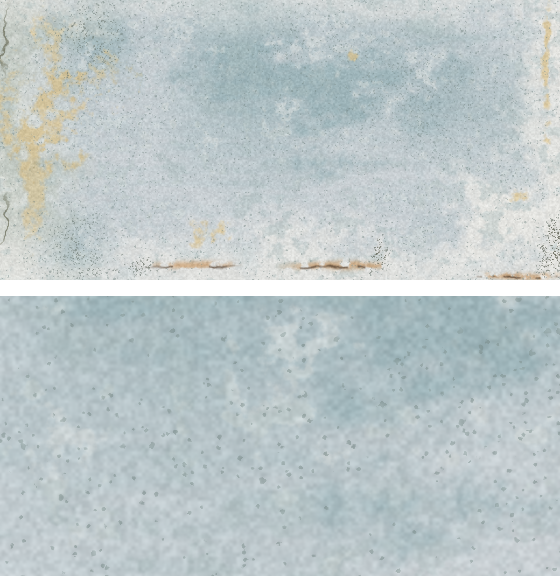
Top, the full canvas; bottom, a detail of the centre.
This texture is drawn by a Shadertoy shader. Its source:

```glsl
float hash(vec2 p) {
    vec3 q = fract(vec3(p.xyx) * 0.1031);
    q += dot(q, q.yzx + 33.33);
    return fract((q.x + q.y) * q.z);
}

float noise(vec2 p) {
    vec2 i = floor(p), f = fract(p);
    f = f * f * (3.0 - 2.0 * f);
    return mix(mix(hash(i), hash(i + vec2(1, 0)), f.x),
               mix(hash(i + vec2(0, 1)), hash(i + vec2(1, 1)), f.x), f.y);
}

float fbm(vec2 p) {
    float sum = 0.0, amp = 0.5;
    for (int i = 0; i < 5; i++) {
        sum += amp * noise(p);
        p = mat2(1.6, 1.2, -1.2, 1.6) * p + 17.3;
        amp *= 0.5;
    }
    return sum;
}

// Soft elliptical patch with a ragged outline
float patchMask(vec2 p, vec2 center, vec2 size, float ragged) {
    return smoothstep(1.0, 0.0, length((p - center) / size) + ragged);
}

// One irregular pit per cell of a turned grid, kept with the given probability
float pits(vec2 p, float scale, float density) {
    vec2 g = mat2(0.8, 0.6, -0.6, 0.8) * p * scale + 50.0, cell = floor(g);
    vec2 center = 0.25 + 0.5 * vec2(hash(cell + 3.1), hash(cell + 8.7));
    float radius = mix(0.15, 0.42, hash(cell + 21.4));
    float d = length(fract(g) - center) + 0.4 * (noise(g * 3.0) - 0.5);
    float soft = 0.06 + scale / iResolution.y * 0.35;
    return smoothstep(radius + soft, radius - soft, d) * step(hash(cell + 40.2), density);
}

void mainImage(out vec4 fragColor, in vec2 fragCoord) {
    vec2 p = fragCoord / iResolution.y;
    p.x *= 2.0 * iResolution.y / iResolution.x;

    float broad = fbm(p * 2.6 + 4.0) - 0.5;
    float mid = fbm(p * vec2(8.0, 10.0) + 31.0) - 0.5;
    float fine = fbm(p * 34.0 + 70.0) - 0.5;
    float brushed = fbm(p * vec2(6.0, 38.0) + 12.0) - 0.5;
    float ragged = broad + mid * 1.3 + fine * 0.9;

    // Faded blue wash
    float wash = 0.60 * patchMask(p, vec2(1.64, 0.63), vec2(0.55, 0.38), ragged);
    wash += 0.50 * patchMask(p, vec2(1.30, 0.74), vec2(0.55, 0.36), ragged);
    wash += 0.50 * patchMask(p, vec2(0.90, 0.60), vec2(0.48, 0.40), ragged);
    wash += 0.80 * patchMask(p, vec2(0.34, 0.86), vec2(0.26, 0.34), ragged);
    wash += 0.85 * patchMask(p, vec2(0.26, 0.09), vec2(0.22, 0.22), ragged);
    wash += 0.45 * patchMask(p, vec2(0.85, 0.92), vec2(0.50, 0.24), ragged);
    wash = clamp(0.06 + wash + broad * 0.4 + mid * 0.9 + brushed * 0.5 + fine * 0.7, 0.0, 1.0);
    vec3 color = mix(vec3(0.80, 0.825, 0.84), vec3(0.62, 0.71, 0.73), wash);

    // Worn pale borders, greener on the left
    float left = smoothstep(0.42, 0.0, p.x + ragged * 0.3);
    float right = smoothstep(0.24, 0.0, 2.0 - p.x + ragged * 0.25);
    float bottom = smoothstep(0.24, 0.0, p.y + ragged * 0.2);
    float top = smoothstep(0.12, 0.0, 1.0 - p.y + ragged * 0.18);
    float corner = patchMask(p, vec2(1.88, 0.18), vec2(0.48, 0.42), ragged);
    float worn = max(max(right, bottom * 0.85), max(top * 0.6, corner));
    color = mix(color, mix(vec3(0.75, 0.78, 0.74), vec3(0.84, 0.85, 0.81),
                smoothstep(-0.1, 0.12, mid + fine * 0.6)), left * 0.75);
    color = mix(color, vec3(0.90, 0.90, 0.885), worn * (1.0 - wash * 0.5));

    // Flaked plaster and bluish blotches
    float flakes = smoothstep(0.06, 0.20, mid * 0.5 + fine * 0.8 + brushed * 0.3 + left * 0.03);
    float blotches = smoothstep(0.06, 0.22, fine * 0.8 - mid * 0.6 + brushed * 0.3);
    color = mix(color, vec3(0.88, 0.89, 0.88), flakes * 0.45);
    color = mix(color, vec3(0.66, 0.73, 0.73), blotches * 0.35);

    // Ochre stains, eaten away by the fine grain
    float eaten = ragged * 1.2 + fine * 1.6;
    float stain = 0.6 * patchMask(p, vec2(0.21, 0.61), vec2(0.19, 0.14), eaten);
    stain += 0.5 * patchMask(p, vec2(0.18, 0.80), vec2(0.05, 0.18), eaten);
    stain += 0.5 * patchMask(p, vec2(0.36, 0.73), vec2(0.10, 0.07), eaten);
    stain += 0.5 * patchMask(p, vec2(0.12, 0.38), vec2(0.04, 0.20), eaten);
    stain += 0.8 * patchMask(p, vec2(1.257, 0.82), vec2(0.025, 0.035), eaten);
    stain += 0.7 * patchMask(p, vec2(1.85, 0.30), vec2(0.03, 0.04), eaten);
    stain += 0.6 * patchMask(p, vec2(0.74, 0.16), vec2(0.06, 0.04), eaten);
    stain += 0.8 * patchMask(p, vec2(1.955 + 0.04 * mid, 0.80), vec2(0.016, 0.30), eaten * 0.8);
    color = mix(color, vec3(0.85, 0.76, 0.56), clamp(stain * 1.2, 0.0, 0.75));
    color = mix(color, vec3(0.60, 0.56, 0.38), clamp(stain, 0.0, 1.0) * left * smoothstep(0.05, 0.2, fine));

    // Broken rusty cracks along the lower edge
    vec3 crackX = vec3(0.70, 1.22, 1.84), crackY = vec3(0.048, 0.052, 0.012);
    for (int i = 0; i < 3; i++) {
        float dy = p.y - crackY[i] - 0.03 * mid - 0.012 * fine;
        float span = smoothstep(0.23, 0.08, abs(p.x - crackX[i]) + 0.15 * mid);
        float broken = smoothstep(0.4, 0.6, noise(vec2(p.x * 38.0, float(i) * 7.0)));
        float halo = exp(-pow(dy / 0.014, 2.0)) * span * smoothstep(-0.15, 0.12, fine + brushed * 0.5);
        float core = exp(-pow((dy + 0.004) / 0.004, 2.0)) * span * broken;
        color = mix(color, vec3(0.80, 0.63, 0.45), halo * 0.75);
        color = mix(color, vec3(0.36, 0.28, 0.21), core * 0.7);
    }

    // Thin vertical cracks at the left
    float crack = abs(p.x - 0.025 - 0.09 * mid - 0.03 * fine);
    float crackSpan = patchMask(p, vec2(0.03, 0.20), vec2(0.2, 0.12), fine)
                    + patchMask(p, vec2(0.03, 0.85), vec2(0.2, 0.15), fine);
    color = mix(color, vec3(0.48, 0.49, 0.42), smoothstep(0.006, 0.001, crack) * clamp(crackSpan, 0.0, 0.8));

    // Pits, gathered in the wash and in the dirty corners
    float dirt = patchMask(p, vec2(1.98, 0.10), vec2(0.10, 0.18), ragged);
    dirt += patchMask(p, vec2(1.35, 0.09), vec2(0.05, 0.10), ragged);
    dirt += 0.8 * patchMask(p, vec2(0.47, 0.04), vec2(0.15, 0.06), ragged);
    dirt += 0.4 * patchMask(p, vec2(0.28, 0.10), vec2(0.18, 0.20), ragged);
    dirt += 0.4 * patchMask(p, vec2(0.33, 0.83), vec2(0.18, 0.22), ragged);
    dirt = clamp(dirt, 0.0, 1.0);
    float density = 0.04 + 0.22 * wash * smoothstep(-0.2, 0.15, broad + mid) + 0.5 * dirt;
    float pit = max(pits(p, 150.0, density), 0.9 * pits(p + 5.3, 95.0, density * 0.4));
    vec3 pitColor = mix(vec3(0.50, 0.57, 0.56), vec3(0.32, 0.33, 0.27), dirt);
    color = mix(color, pitColor, pit * (0.5 + 0.3 * dirt));

    // Plaster grain
    color += 0.07 * (noise(p * 150.0) - 0.5) + 0.05 * (noise(p.yx * 240.0) - 0.5) + 0.03 * brushed - 0.005;
    fragColor = vec4(clamp(color, 0.0, 1.0), 1.0);
}
```
